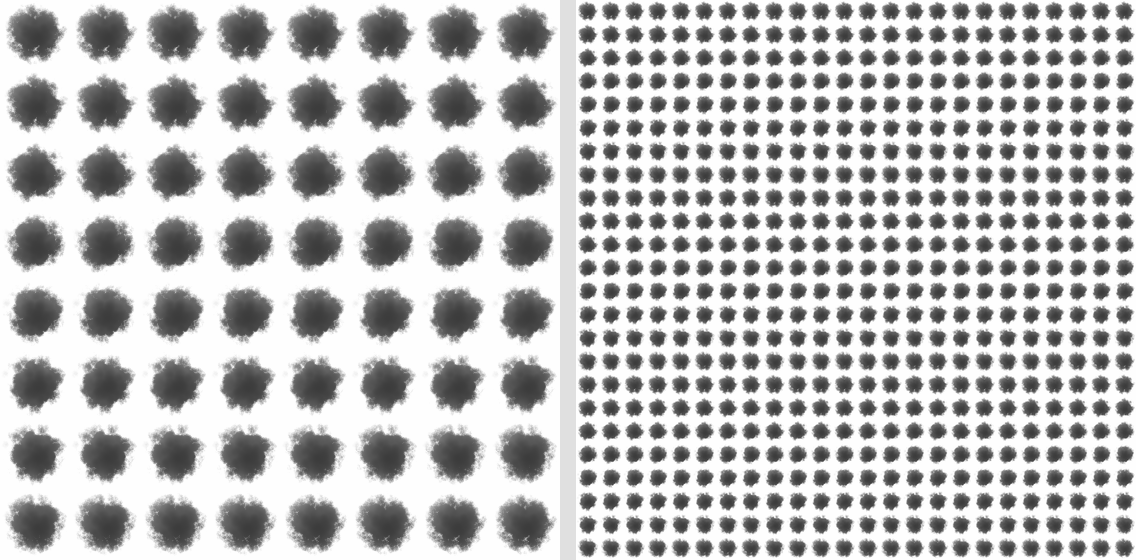
Left, the tile; right, the same tile 3 across and 3 down.
Write a Shadertoy shader that draws this pattern.

```glsl
// Eight by eight sheet of soft dark smoke puffs that billow slowly in a closed loop.

const float TAU = 6.2831853;
const float GRID = 8.0;
const float PUFF_RADIUS = 0.375;
const float EDGE_SOFTNESS = 0.07;
const vec2 PUFF_CENTER = vec2(0.0, 0.025);
const vec2 CORE_CENTER = vec2(0.045, -0.05);
const vec2 WISP_CENTER = vec2(-0.39, 0.16);
const vec3 PAPER = vec3(0.995);

vec2 hash2(vec2 p) {
    vec2 k = vec2(dot(p, vec2(127.1, 311.7)), dot(p, vec2(269.5, 183.3)));
    return fract(sin(k) * 43758.5);
}

// Smooth cellular noise, roughly -1 to 1; feature points orbit with the phase.
float cellular(vec2 p, float phase) {
    vec2 base = floor(p);
    vec2 f = fract(p);
    float sum = 0.0;
    for (int y = -1; y <= 1; y++) {
        for (int x = -1; x <= 1; x++) {
            vec2 cell = vec2(x, y);
            vec2 point = 0.5 + 0.38 * sin(phase + TAU * hash2(base + cell));
            vec2 d = cell + point - f;
            sum += exp(-8.0 * dot(d, d));
        }
    }
    return -0.5 * log(sum + 1e-4) - 0.5;
}

// Layered cellular noise, turned between octaves.
float billows(vec2 p, float phase, int octaves) {
    mat2 turn = mat2(0.8, 0.6, -0.6, 0.8);
    float total = 0.0;
    float weight = 1.0;
    for (int i = 0; i < octaves; i++) {
        total += weight * cellular(p, phase + float(i) * 1.7);
        p = turn * p * 2.0 + 7.3;
        weight *= 0.62;
    }
    return total;
}

// Signed distance to the ragged outline.
float outline(vec2 p, float noise) {
    float angle = atan(p.y, p.x);
    float lobes = 0.013 * cos(3.0 * angle + 5.5) + 0.006 * sin(5.0 * angle + 1.0);
    return length(p) - PUFF_RADIUS - lobes + 0.04 * noise;
}

// Opacity of the puff with its faint side wisp, zero at the cell border.
float puffOpacity(vec2 p, float noise) {
    float body = 1.0 - smoothstep(-EDGE_SOFTNESS, EDGE_SOFTNESS, outline(p - PUFF_CENTER, noise));
    float wispDistance = length(p - WISP_CENTER) + 0.025 * noise;
    float wisp = 0.17 * (1.0 - smoothstep(0.0, 0.09, wispDistance));
    float border = 1.0 - smoothstep(0.45, 0.495, max(abs(p.x), abs(p.y)));
    return max(body, wisp) * border;
}

// Dark core low on the right, paler toward the upper left.
float puffShade(vec2 p, float noise) {
    vec2 q = p - CORE_CENTER;
    return 0.235 + 1.45 * dot(q, q) + 0.018 * noise * smoothstep(0.0, 0.25, length(q));
}

void mainImage(out vec4 fragColor, in vec2 fragCoord) {
    vec2 grid = fragCoord / iResolution.xy * GRID;
    vec2 cell = mod(floor(grid), GRID);
    vec2 p = fract(grid) - 0.5;

    // Frames run left to right, then top to bottom.
    float frame = (GRID - 1.0 - cell.y) * GRID + cell.x;
    float phase = TAU * frame / (GRID * GRID);

    float edgeNoise = billows(p * 6.0 + 3.0, phase, 4);
    float bodyNoise = billows(p * 5.0 + 19.0, phase, 2);

    float opacity = puffOpacity(p, edgeNoise);
    vec3 smoke = vec3(puffShade(p, bodyNoise));
    fragColor = vec4(mix(PAPER, smoke, opacity), 1.0);
}
```
